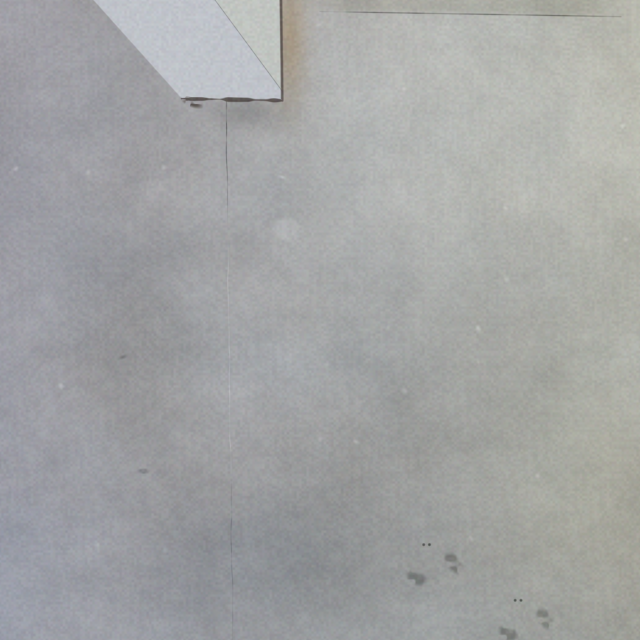
Write a Shadertoy shader that draws this texture.

```glsl
// A worn concrete floor seen from above, with the foot of a pale square pillar.
// Soft glows and layered noise tint the floor; half planes cut the pillar, and
// distances draw the joints, flecks and scuffs.

float hash(vec2 p) {
    return fract(sin(dot(p, vec2(127.1, 311.7))) * 43758.5453);
}

float noise(vec2 p) {
    vec2 i = floor(p), f = fract(p);
    f = f * f * (3.0 - 2.0 * f);
    return mix(mix(hash(i), hash(i + vec2(1, 0)), f.x),
               mix(hash(i + vec2(0, 1)), hash(i + 1.0), f.x), f.y);
}

// Fractal noise centred on zero
float fbm(vec2 p) {
    float sum = 0.0, amp = 0.5;
    for (int i = 0; i < 5; i++) {
        sum += amp * (noise(p) - 0.5);
        p = mat2(1.6, 1.2, -1.2, 1.6) * p + 7.3;
        amp *= 0.55;
    }
    return sum;
}

float glow(vec2 p, vec2 center, vec2 radius) {
    vec2 d = (p - center) / radius;
    return exp(-dot(d, d));
}

float segment(vec2 p, vec2 a, vec2 b) {
    vec2 ab = b - a;
    return length(p - a - ab * clamp(dot(p - a, ab) / dot(ab, ab), 0.0, 1.0));
}

// Signed distance to the line a-b, positive on its left
float side(vec2 p, vec2 a, vec2 b) {
    vec2 d = normalize(b - a);
    return d.x * (p.y - a.y) - d.y * (p.x - a.x);
}

float cover(float dist, float blur) {
    return 1.0 - smoothstep(-blur, blur, dist);
}

float ellipse(vec2 p, vec2 center, vec2 radius, float angle, float blur) {
    float c = cos(angle), s = sin(angle);
    vec2 q = mat2(c, -s, s, c) * (p - center);
    return cover((length(q / radius) - 1.0) * min(radius.x, radius.y), blur);
}

vec3 floorColor(vec2 p) {
    vec3 bottom = mix(vec3(0.613, 0.625, 0.667), vec3(0.598, 0.605, 0.582), p.x);
    vec3 top = mix(vec3(0.608, 0.605, 0.632), vec3(0.733, 0.735, 0.697), p.x);
    vec3 col = mix(bottom, top, p.y);
    col += vec3(0.035, 0.042, 0.045) * glow(p, vec2(0.66, 0.78), vec2(0.24, 0.18));
    col += vec3(0.04, 0.035, 0.015) * glow(p, vec2(0.9, 0.25), vec2(0.14, 0.18));
    col -= 0.053 * glow(p, vec2(0.45, 0.14), vec2(0.18, 0.1));
    col -= vec3(0.015, 0.02, 0.035) * glow(p, vec2(0.2, 0.42), vec2(0.12, 0.2));
    col -= 0.021 * glow(p, vec2(0.66, 0.35), vec2(0.16, 0.12));
    // Mottling, then paler powdery blooms
    col += 0.075 * fbm(p * 5.0 + 3.0) + 0.055 * fbm(p * 13.0 + 31.0) + 0.035 * fbm(p * 40.0);
    col += vec3(0.018, 0, -0.018) * fbm(p * 7.0 + 19.0);
    float bloom = glow(p, vec2(0.245, 0.7), vec2(0.02));
    bloom += ellipse(p, vec2(0.447, 0.643), vec2(0.02, 0.017), 0.0, 0.006);
    return col + 0.042 * bloom * (0.5 + noise(p * 75.0));
}

// Sparse pale flecks, one turned candidate per cell
float flecks(vec2 p, float cells, float blur) {
    vec2 id = floor(p * cells);
    vec2 center = (id + 0.25 + 0.5 * vec2(hash(id + 3.1), hash(id + 8.7))) / cells;
    vec2 radius = vec2(mix(0.001, 0.004, hash(id + 5.3)), 0.003);
    float keep = step(0.91, hash(id)) * mix(0.3, 1.0, hash(id + 6.1));
    return keep * ellipse(p, center, radius, 6.3 * hash(id + 2.9), blur + 0.0015);
}

// A pair of smudged prints with two small dots beside them
float scuff(vec2 p, float blur) {
    float prints = ellipse(p, vec2(0.651, 0.097), vec2(0.015, 0.01), -0.5, blur + 0.002);
    prints += ellipse(p, vec2(0.709, 0.12), vec2(0.02, 0.01), -0.95, blur + 0.002);
    prints *= smoothstep(0.1, 0.6, noise(p * 110.0));
    vec2 d = vec2(abs(p.x - 0.6665) - 0.0045, p.y - 0.149);
    return max(prints * 0.8, cover(length(d) - 0.002, blur) * 1.8);
}

void mainImage(out vec4 fragColor, in vec2 fragCoord) {
    vec2 p = fragCoord / iResolution.xy;
    float blur = max(1.0 / iResolution.y, 0.0012);
    vec3 col = floorColor(p);

    // Scattered marks
    col += 0.1 * flecks(p, 17.0, blur);
    for (int i = 0; i < 2; i++)
        col -= 0.16 * scuff(p - float(i) * vec2(0.143, -0.087), blur);
    col -= 0.14 * noise(p * 200.0) * ellipse(p, vec2(0.224, 0.264), vec2(0.008, 0.004), 0.0, 0.002);
    col -= 0.13 * ellipse(p, vec2(0.192, 0.442), vec2(0.004, 0.002), 0.4, 0.003);

    // Long joint, dark near the pillar and fading to a broken pale ridge
    float seamX = mix(0.364, 0.353, p.y / 0.84) + 0.002 * (noise(p.yy * 25.0) - 0.5);
    float seam = cover(abs(p.x - seamX) - 0.0006, blur) * step(p.y, 0.842);
    seam *= 0.35 + 0.65 * smoothstep(0.2, 0.7, noise(vec2(3, p.y * 55.0)));
    float seamDark = smoothstep(0.55, 0.8, p.y) + 0.55 * (1.0 - smoothstep(0.2, 0.3, p.y));
    col += seam * mix(0.075, -0.24, seamDark);

    // Upper joint and the dingier slab behind it
    vec2 jointA = vec2(0.5, 0.982), jointB = vec2(0.97, 0.974);
    float slab = smoothstep(0.44, 0.55, p.x) * (1.0 - smoothstep(0.88, 1.0, p.x));
    col -= vec3(0.05, 0.055, 0.07) * slab * smoothstep(-0.004, 0.008, side(p, jointA, jointB));
    float wear = smoothstep(0.53, 0.56, p.x) * (1.0 - 0.7 * smoothstep(0.9, 0.97, p.x));
    float joint = cover(segment(p, jointA, jointB) - 0.0008, blur);
    col -= joint * (0.07 + 0.23 * wear) * (0.45 + 0.6 * noise(p * 60.0));

    // Rust and shadow around the pillar foot
    col -= vec3(0.04, 0.09, 0.16) * glow(p, vec2(0.452, 0.94), vec2(0.025, 0.1));
    col -= 0.095 * glow(p, vec2(0.385, 0.822), vec2(0.055, 0.024));

    // Pillar faces, crease and dark outline
    vec2 footL = vec2(0.284, 0.846), footR = vec2(0.441, 0.843), topR = vec2(0.437, 1);
    float inside = min(side(p, vec2(0.146, 1), footL),
                       min(side(p, footL, footR), side(p, footR, topR)));
    float crease = side(p, vec2(0.336, 1), vec2(0.437, 0.863));
    vec3 face = mix(vec3(0.75, 0.765, 0.79), vec3(0.755, 0.77, 0.755), cover(-crease, blur));
    face -= 0.19 * cover(abs(crease) - 0.0005, blur);
    col = mix(col, face, cover(-inside, blur));
    float edge = cover(segment(p, footL, footR) - 0.004 * noise(p * 70.0), blur);
    edge = max(edge, 0.9 * cover(segment(p, footR, topR + 0.002) - 0.002, blur));
    float debris = ellipse(p, vec2(0.3, 0.84), vec2(0.015, 0.006), -0.4, 0.003);
    edge = max(edge, debris * smoothstep(0.3, 0.65, noise(p * 150.0)));
    col = mix(col, vec3(0.3, 0.27, 0.26), edge * 0.85);

    // Fine grain with a trace of colour
    vec2 g = p * 260.0;
    col += 0.042 * (noise(g) - 0.5);
    col += 0.024 * (vec3(noise(g + 11.0), noise(g + 37.0), noise(g + 71.0)) - 0.5);
    fragColor = vec4(clamp(col, 0.0, 1.0), 1.0);
}
```
